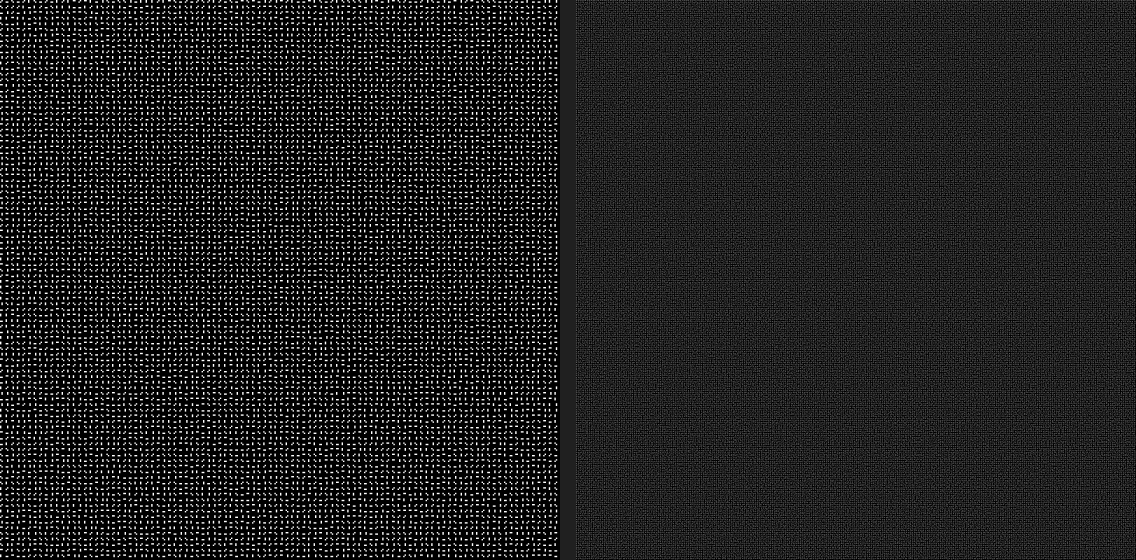
Left, the tile; right, the same tile 3 across and 3 down.
Give the GLSL for this pattern, as a Shadertoy shader.

```glsl
#define CELLS 100.0          // repeats across and down
#define DOTS_PER_CELL 4.0    // dot widths in one cell
#define MARGIN 1.0           // empty dots before each mark
#define SEED 17u
#define GROUND vec3(0.0)
#define INK vec3(1.0)

// Integer hash of a cell
uint hashCell(uvec2 cell) {
    uint h = cell.x * 1664525u + cell.y * 22695477u + SEED * 1013904223u;
    h = (h ^ (h >> 16)) * 2146121005u;
    h = (h ^ (h >> 15)) * 2221713035u;
    return h ^ (h >> 16);
}

// Share of the pixel footprint covered by a unit square dot
float dotCoverage(vec2 p, vec2 corner, vec2 footprint) {
    vec2 low = max(p - 0.5 * footprint, corner);
    vec2 high = min(p + 0.5 * footprint, corner + 1.0);
    vec2 share = max(high - low, 0.0) / footprint;
    return share.x * share.y;
}

// Two dots in a 2 by 2 block: a dash, an upright or a diagonal
float mark(vec2 p, uint kind, vec2 footprint) {
    uint direction = kind % 3u;
    float side = float(kind / 3u);
    vec2 first = direction == 1u ? vec2(side, 0.0) : vec2(0.0, side);
    vec2 second = direction == 0u ? vec2(1.0, side)
                : direction == 1u ? vec2(side, 1.0)
                : vec2(1.0, 1.0 - side);
    return dotCoverage(p, first, footprint) + dotCoverage(p, second, footprint);
}

void mainImage(out vec4 fragColor, in vec2 fragCoord) {
    vec2 uv = fragCoord / iResolution.xy;
    uv.y = 1.0 - uv.y;

    // Grid measured in dots, shifted so each mark sits inside its cell
    vec2 grid = uv * CELLS * DOTS_PER_CELL + MARGIN;
    vec2 footprint = CELLS * DOTS_PER_CELL / iResolution.xy;
    vec2 cell = floor(grid / DOTS_PER_CELL);
    vec2 local = grid - cell * DOTS_PER_CELL - MARGIN;

    // Random mark per cell, wrapping at the edges
    uint kind = (hashCell(uvec2(mod(cell, CELLS))) >> 8) % 6u;
    float ink = clamp(mark(local, kind, footprint), 0.0, 1.0);

    fragColor = vec4(mix(GROUND, INK, ink), 1.0);
}
```
